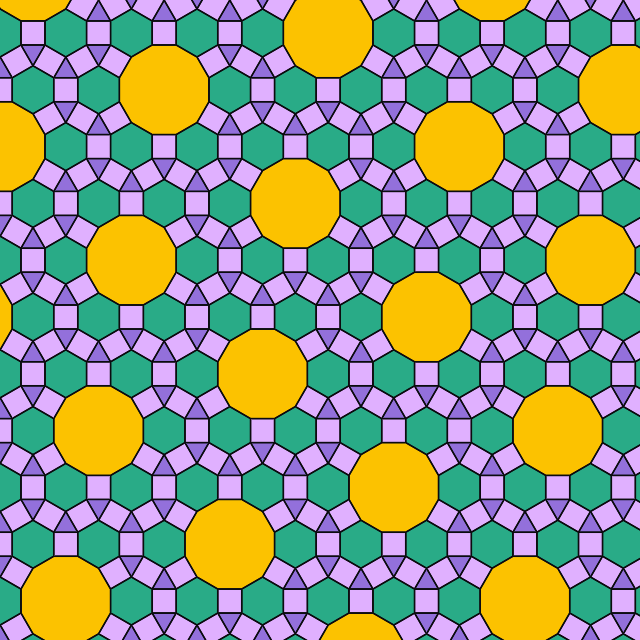
Give the GLSL for this pattern, as a WebGL 2 fragment shader.

```glsl
#version 300 es
precision highp float;
// Tiling of hexagons, squares and triangles, with every seventh hexagon grown into a dodecagon.

#define CELL 0.10249                  // spacing of hexagon centres, in canvas units
#define ANCHOR vec2(0.4615, 0.6822)   // centre of one dodecagon
#define LINE_WIDTH 0.0028             // in canvas units
#define GOLD vec3(0.988, 0.761, 0.0)
#define GREEN vec3(0.161, 0.671, 0.529)
#define LILAC vec3(0.878, 0.690, 1.0)
#define PURPLE vec3(0.576, 0.439, 0.859)
#define INK vec3(0.045, 0.045, 0.06)

uniform vec2 u_resolution;
out vec4 fragColor;

const float ROOT3 = 1.7320508;
const float EDGE = 1.0 / (1.0 + ROOT3);           // side shared by all tiles, cell units
const float HEX_INRADIUS = 0.5 * ROOT3 * EDGE;
const float DODECAGON_INRADIUS = 0.5 * (2.0 + ROOT3) * EDGE;

// Nearest point of the triangular lattice, as two interleaved rectangular grids.
vec2 nearestCentre(vec2 p) {
  vec2 size = vec2(1.0, ROOT3);
  vec2 even = floor(p / size + 0.5) * size;
  vec2 odd = (floor(p / size) + 0.5) * size;
  return distance(p, even) < distance(p, odd) ? even : odd;
}

// One lattice point in seven carries a dodecagon.
bool hasDodecagon(vec2 centre) {
  float row = round(centre.y * 2.0 / ROOT3);
  float column = round(centre.x - 0.5 * row);
  return mod(column - 2.0 * row + 0.5, 7.0) < 1.0;
}

float dodecagonDistance(vec2 p) {
  p = abs(p);
  vec2 tilted = 0.5 * (ROOT3 * p + p.yx);
  return max(max(p.x, p.y), max(tilted.x, tilted.y)) - DODECAGON_INRADIUS;
}

// Fill colour in rgb, distance to the nearest tile edge in a.
vec4 smallTiles(vec2 p) {
  // Fold onto the closest of the six hexagon sides.
  p = abs(p);
  vec2 slanted = vec2(0.5, 0.5 * ROOT3);
  vec2 normal = dot(p, slanted) > p.x ? slanted : vec2(1.0, 0.0);
  float beyondSide = dot(p, normal) - HEX_INRADIUS;
  float besideSquare = abs(p.x * normal.y - p.y * normal.x) - 0.5 * EDGE;

  if (beyondSide < 0.0) return vec4(GREEN, -beyondSide);
  if (besideSquare < 0.0) return vec4(LILAC, min(beyondSide, -besideSquare));
  return vec4(PURPLE, besideSquare);
}

void main() {
  vec2 p = (gl_FragCoord.xy / u_resolution.y - ANCHOR) / CELL;
  float pixel = 1.0 / (u_resolution.y * CELL);

  vec2 centre = nearestCentre(p);
  vec4 tile = smallTiles(p - centre);

  // A dodecagon sits on this centre or on one of its six neighbours.
  float toDodecagon = hasDodecagon(centre) ? dodecagonDistance(p - centre) : 1.0;
  for (int i = 0; i < 6; i++) {
    float angle = radians(60.0 * float(i));
    vec2 neighbour = centre + vec2(cos(angle), sin(angle));
    if (hasDodecagon(neighbour)) {
      toDodecagon = min(toDodecagon, dodecagonDistance(p - neighbour));
    }
  }
  tile = toDodecagon < 0.0 ? vec4(GOLD, -toDodecagon)
                           : vec4(tile.rgb, min(tile.a, toDodecagon));

  // Outlines
  float halfLine = 0.5 * LINE_WIDTH / CELL;
  float ink = 1.0 - smoothstep(halfLine - 0.5 * pixel, halfLine + 0.5 * pixel, tile.a);
  fragColor = vec4(mix(tile.rgb, INK, ink), 1.0);
}
```
